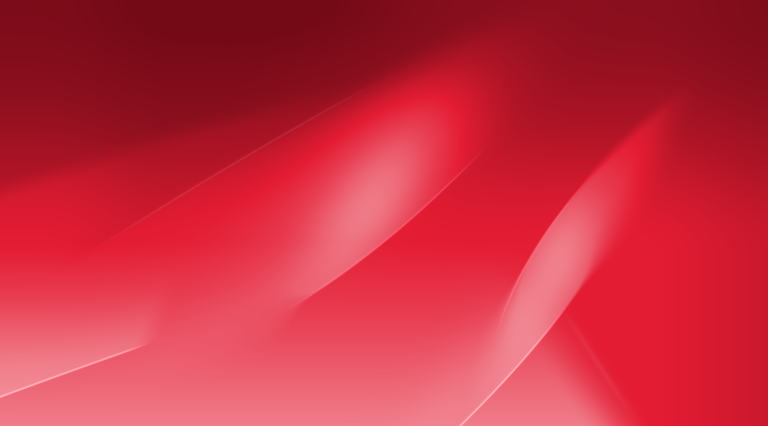
This background is drawn by a WebGL 2 fragment shader. Its source:

```glsl
#version 300 es
precision highp float;
// Crimson silk background: a dark top melting into pink at the bottom,
// crossed by curved folds. Every fold and glow shifts one scalar tone,
// which a colour ramp turns into red; thin lines of light trace the edges.

uniform vec2 u_resolution;
out vec4 fragColor;

const float ASPECT = 1.803;
const float CRISP = 0.004;

// Quadratic curve a + b s + c s^2
float arc(float s, float a, float b, float c) {
    return a + s * (b + s * c);
}

// Smooth 0..1 step across a signed distance
float side(float d, float soft) {
    return smoothstep(-soft, soft, d);
}

// Smooth window between two limits
float span(float v, float lo, float hi, float soft) {
    return side(v - lo, soft) * side(hi - v, soft);
}

// Elliptic glow, its long axis turned by an angle
float glow(vec2 p, vec2 center, float angle, vec2 size) {
    vec2 q = p - center;
    float c = cos(angle), s = sin(angle);
    q = vec2(c * q.x + s * q.y, c * q.y - s * q.x) / size;
    return exp(-dot(q, q));
}

// Hairline of light along an edge
float hairline(float d) {
    return exp(-d * d / 6e-6);
}

vec3 blend(vec3 below, vec3 above, float lo, float hi, float t) {
    return mix(below, above, clamp((t - lo) / (hi - lo), 0.0, 1.0));
}

// Tone ramp from maroon through crimson to pale pink
vec3 ramp(float t) {
    vec3 c = blend(vec3(0.46, 0.04, 0.09), vec3(0.55, 0.06, 0.12), 0.0, 0.2, t);
    c = blend(c, vec3(0.69, 0.08, 0.15), 0.2, 0.4, t);
    c = blend(c, vec3(0.89, 0.11, 0.20), 0.4, 0.6, t);
    c = blend(c, vec3(0.91, 0.25, 0.33), 0.6, 0.75, t);
    c = blend(c, vec3(0.94, 0.49, 0.54), 0.75, 0.95, t);
    return blend(c, vec3(0.96, 0.64, 0.68), 0.95, 1.15, t);
}

// Vertical gradient; the pink ends at a slanted wedge on the right
float baseTone(vec2 p) {
    float wedge = p.x - 1.315 - 0.65 * (0.284 - p.y);
    float pink = max(1.0 - p.y / 0.43, 0.0) * (1.0 - smoothstep(-0.14, 0.04, wedge));
    float t = 0.60 + 0.35 * pink - 0.42 * smoothstep(0.4, 1.0, p.y);
    t -= 0.10 * smoothstep(1.5, 1.85, p.x);
    t -= 0.07 * glow(p, vec2(0.75, 1.0), 0.0, vec2(0.4, 0.15));
    return t + 0.05 * hairline(wedge * 0.3) * span(p.y, 0.05, 0.25, 0.06);
}

// Two dark folds descending from the upper left
float upperFolds(vec2 p, float ridge) {
    float shade = p.y - arc(p.x, 0.55, 0.34, -0.05);
    float t = -0.11 * side(shade, 0.035) * side(0.75 - p.x, 0.25);
    t -= 0.07 * side(ridge, 0.012) * span(p.x, 0.25, 0.95, 0.15);
    t += 0.24 * glow(p, vec2(0.96, 0.72), 0.65, vec2(0.30, 0.13)) * side(-ridge, 0.05);
    return t;
}

// Pink sheen cut off by the central sweep
float centralSheen(vec2 p, float sweep) {
    float soft = mix(0.07, CRISP, smoothstep(0.62, 0.74, p.x));
    soft += 0.06 * smoothstep(1.05, 1.25, p.x);
    float t = 0.24 * glow(p, vec2(0.87, 0.50), 0.90, vec2(0.24, 0.10));
    t += 0.08 * glow(p, vec2(0.70, 0.36), 0.80, vec2(0.50, 0.20));
    return t * side(sweep, soft);
}

// Pale fold in the lower left corner
float cornerFold(vec2 p, float hem) {
    float slant = 0.34 + 0.42 * (p.y - 0.19) - p.x;
    float lift = 0.13 * (1.0 - smoothstep(0.08, 0.42, p.y));
    return lift * side(hem, CRISP) * side(slant, 0.035);
}

// Twisted ribbon on the right, between two curves
float ribbon(vec2 p, float left, float right) {
    float softLeft = mix(0.05, CRISP, smoothstep(0.15, 0.40, p.y));
    softLeft += 0.02 * smoothstep(0.5, 0.75, p.y);
    float softRight = mix(CRISP, 0.05, smoothstep(0.30, 0.50, p.y));
    float inside = side(left, softLeft) * side(right, softRight);
    float t = 0.09 + 0.07 * smoothstep(0.4, 0.7, p.y);
    t += 0.26 * glow(p, vec2(1.31, 0.38), 1.20, vec2(0.20, 0.09));
    return t * inside * side(0.79 - p.y, 0.06);
}

void main() {
    vec2 p = gl_FragCoord.xy / u_resolution * vec2(ASPECT, 1.0);

    // Signed offsets from the fold edges
    float ridge = (p.y - arc(p.x - 0.258, 0.437, 0.635, -0.073)) / 1.17;
    float sweep = (p.y - arc(p.x - 0.711, 0.296, 0.622, 0.50)) / 1.3;
    float hem = p.y - arc(p.x, 0.068, 0.37, -0.03);
    float left = (p.x - arc(p.y - 0.06, 1.138, 0.053, 0.795)) / 1.2;
    float right = (arc(p.y, 1.08, 1.029, -0.488) - p.x) / 1.25;

    float tone = baseTone(p) + upperFolds(p, ridge) + centralSheen(p, sweep);
    tone += cornerFold(p, hem) + ribbon(p, left, right);
    tone += 0.05 * glow(p, vec2(1.13, 0.16), 1.0, vec2(0.25, 0.08)) * side(right, CRISP);

    // Light along the crisp edges
    float shine = 0.07 * hairline(ridge) * span(p.x, 0.30, 0.80, 0.12);
    shine += 0.13 * hairline(sweep) * span(p.x, 0.72, 1.10, 0.06);
    shine += 0.22 * hairline(hem) * side(0.32 - p.x, 0.04);
    shine += 0.13 * hairline(left) * span(p.y, 0.28, 0.55, 0.08);
    shine += 0.22 * hairline(right) * side(0.26 - p.y, 0.08);

    fragColor = vec4(ramp(tone) + shine * vec3(0.5, 1.0, 0.95), 1.0);
}
```
